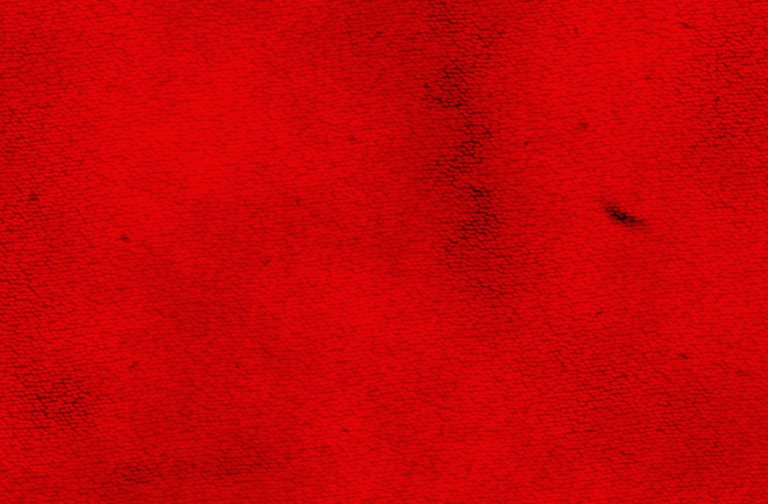
Give the GLSL for this texture, as a Shadertoy shader.

```glsl
#define THREADS vec2(92.0, 122.0)
#define WEAVE_TILT -0.09
#define JITTER 0.5
#define BASE_RED 0.838
#define CLOUD_DEPTH 0.034
#define GAP_DEPTH 0.15
#define DIRT_GAP_DEPTH 0.42
#define DIRT_DEPTH 0.15
#define THREAD_TINT 0.085
#define RED_HUE vec3(1.0, 0.023, 0.029)

mat2 rotate(float a) {
    float c = cos(a), s = sin(a);
    return mat2(c, s, -s, c);
}

vec2 hash2(vec2 p) {
    vec2 k = vec2(dot(p, vec2(127.1, 311.7)), dot(p, vec2(269.5, 183.3)));
    return fract(sin(k) * 43758.5);
}

// Layered, warped sines: roughly zero mean and unit deviation
float clouds(vec2 p) {
    float sum = 0.0, amp = 1.0;
    for (int i = 0; i < 7; i++) {
        sum += amp * sin(p.x + 1.4 * sin(p.y + 0.5 * sum));
        p = mat2(1.5, 1.1, -1.1, 1.5) * p + vec2(2.7, 5.1);
        amp *= 0.64;
    }
    return sum;
}

// Cellular noise on staggered rows: x = distance to stitch, y = stitch tint
vec2 weave(vec2 q) {
    float row = floor(q.y);
    float nearest = 9.0, tint = 0.0, weight = 0.0;
    for (int j = -1; j <= 1; j++) {
        float y = row + float(j);
        float stagger = 0.5 * mod(y, 2.0);
        float column = floor(q.x - stagger);
        for (int i = -1; i <= 1; i++) {
            vec2 id = vec2(column + float(i), y);
            vec2 rnd = hash2(id);
            vec2 stitch = id + vec2(stagger, 0.0) + 0.5 + JITTER * (rnd - 0.5);
            vec2 d = q - stitch;
            d.x += 0.35 * d.y;
            float dist = length(d * vec2(0.9, 1.1));
            float w = exp(-9.0 * dist * dist);
            nearest = min(nearest, dist);
            tint += w * (fract(rnd.x * 7.3 + rnd.y * 3.1) - 0.5);
            weight += w;
        }
    }
    return vec2(nearest, tint / weight);
}

// Soft elliptical patch
float patchAt(vec2 p, vec2 centre, vec2 size, float angle) {
    vec2 d = rotate(-angle) * (p - centre) / size;
    return exp(-dot(d, d));
}

float stains(vec2 p) {
    float s = 0.75 * patchAt(p, vec2(0.92, 0.70), vec2(0.07, 0.23), 0.2);
    s += 0.30 * patchAt(p, vec2(0.93, 0.95), vec2(0.18, 0.12), 0.0);
    s += 0.30 * patchAt(p, vec2(0.97, 0.50), vec2(0.13, 0.07), -0.3);
    s += 0.60 * patchAt(p, vec2(0.12, 0.20), vec2(0.08, 0.06), 0.4);
    s += 0.65 * patchAt(p, vec2(0.38, 0.07), vec2(0.17, 0.022), 0.12);
    s += 0.35 * patchAt(p, vec2(1.48, 0.80), vec2(0.14, 0.20), 0.0);
    s += 0.28 * patchAt(p, vec2(1.25, 0.20), vec2(0.28, 0.13), -0.5);
    s += 0.30 * patchAt(p, vec2(0.05, 0.55), vec2(0.12, 0.50), 0.0);
    return s;
}

float wornLight(vec2 p) {
    return patchAt(p, vec2(1.20, 0.78), vec2(0.15, 0.28), 0.2)
         + 0.9 * patchAt(p, vec2(0.70, 0.42), vec2(0.15, 0.26), -0.2)
         + 0.6 * patchAt(p, vec2(0.30, 0.82), vec2(0.25, 0.15), 0.2)
         + 0.6 * patchAt(p, vec2(0.42, 0.17), vec2(0.15, 0.08), 0.0);
}

// Sparse dark specks, one candidate per large cell
float specks(vec2 p) {
    vec2 q = p * 9.0, id = floor(q), rnd = hash2(id + 40.0);
    vec2 d = rotate(6.0 * rnd.x) * (fract(q) - 0.2 - 0.6 * rnd);
    float size = 0.03 + 0.04 * rnd.y;
    float shape = exp(-dot(d * vec2(0.7, 1.3), d * vec2(0.7, 1.3)) / (size * size));
    return shape * step(0.83, hash2(id).x);
}

void mainImage(out vec4 fragColor, in vec2 fragCoord) {
    vec2 p = fragCoord / iResolution.y;
    float cloud = clouds(p * 5.0 + 1.3);
    float mottle = clouds(p * vec2(27.0, 38.0) + 8.0);

    // Dirt breaks up along the mottling
    float dirt = stains(p) * clamp(0.75 + 0.2 * cloud + 0.3 * mottle, 0.1, 1.7);
    dirt += 0.10 * smoothstep(0.7, 2.5, mottle - 0.5 * cloud);
    dirt = min(dirt, 1.1);

    // Slightly wavering cloth
    vec2 q = rotate(WEAVE_TILT) * p;
    q += 0.003 * sin(q.yx * vec2(17.0, 13.0) + cloud * 0.15);
    vec2 stitch = weave(q * THREADS);
    float gap = smoothstep(0.28, 0.72, stitch.x);

    float red = BASE_RED + CLOUD_DEPTH * cloud + 0.014 * mottle;
    red += 0.055 * wornLight(p) + THREAD_TINT * stitch.y;
    red -= DIRT_DEPTH * dirt + gap * (GAP_DEPTH + DIRT_GAP_DEPTH * dirt);

    // Torn fleck and specks
    vec2 frayed = p + 0.004 * vec2(mottle, cloud);
    float fleck = patchAt(frayed, vec2(1.234, 0.573), vec2(0.036, 0.014), -0.6);
    red -= (0.65 * fleck + 0.35 * specks(frayed)) * (0.65 + 0.6 * gap);

    // Soft highlight limit
    red = mix(red, 0.88 + 0.3 * (red - 0.88), smoothstep(0.83, 0.93, red));
    fragColor = vec4(RED_HUE * clamp(red, 0.06, 0.96), 1.0);
}
```
